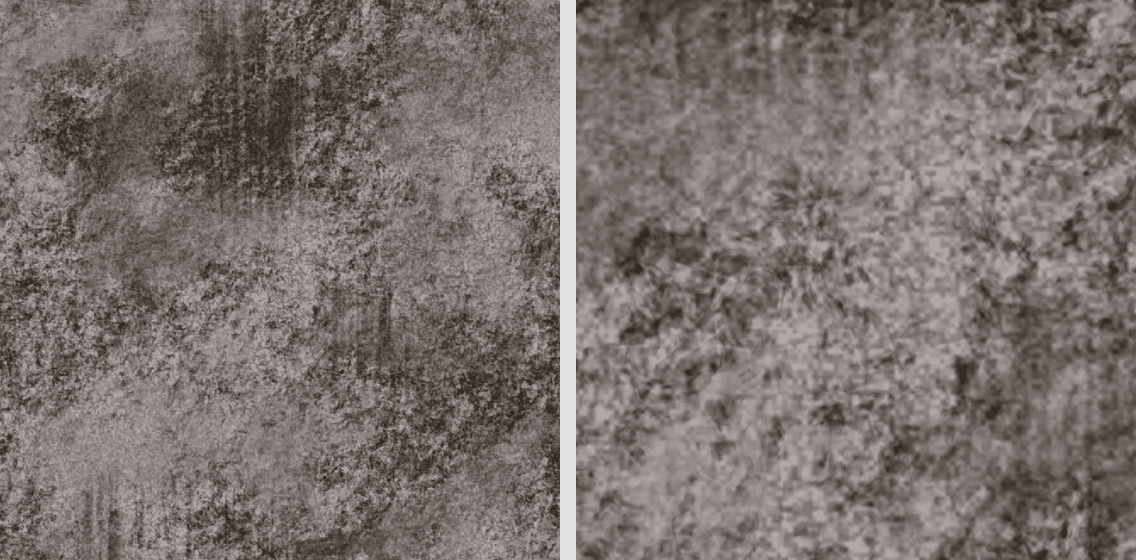
Left, the full canvas; right, a detail of the centre.
This texture is drawn by a WebGL 2 fragment shader. Its source:

```glsl
#version 300 es
precision highp float;
// Weathered plaster wall: blotches, dark stains, pale flakes, vertical streaks and fine grit.

#define BASE_TONE 0.59
#define BLOTCH_SCALE 3.6
#define BLOTCH_CONTRAST 1.55
#define CRUST_CONTRAST 1.35
#define STAIN_LEVEL 0.585
#define FLAKE_LEVEL 0.61
#define STREAK_LEVEL 0.64
#define RELIEF 1.7
#define GRIT 0.55
#define SPECKLE 0.26
#define DARK_COLOR vec3(0.24, 0.20, 0.175)
#define PALE_COLOR vec3(0.62, 0.58, 0.575)

uniform vec2 u_resolution;
out vec4 fragColor;

// Integer hash of a lattice cell, 0 to 1
float hash(vec2 cell) {
    uvec2 q = uvec2(ivec2(cell) + 8192);
    uint h = q.x * 1597334677u ^ q.y * 3812015801u;
    h = (h ^ (h >> 16)) * 2246822519u;
    h = (h ^ (h >> 13)) * 3266489917u;
    return float((h ^ (h >> 16)) >> 8) / 16777216.0;
}

float noise(vec2 p) {
    vec2 i = floor(p), f = fract(p);
    f = f * f * (3.0 - 2.0 * f);
    float low = mix(hash(i), hash(i + vec2(1, 0)), f.x);
    float high = mix(hash(i + vec2(0, 1)), hash(i + vec2(1, 1)), f.x);
    return mix(low, high, f.y);
}

// Layered noise; a higher gain gives rougher edges
float fbm(vec2 p, float gain, int octaves) {
    float sum = 0.0, weight = 1.0, total = 0.0;
    for (int k = 0; k < octaves; k++) {
        sum += weight * noise(p);
        total += weight;
        weight *= gain;
        p = mat2(1.62, 1.2, -1.2, 1.62) * p + 17.3;
    }
    return sum / total;
}

// Short straight scratches, one per cell, on several grids
float scratches(vec2 p) {
    float sum = 0.0;
    for (int k = 0; k < 4; k++) {
        float scale = 12.0 + 5.0 * float(k);
        vec2 q = p * scale + 31.7 * float(k);
        vec2 cell = floor(q);
        float angle = 6.2832 * hash(cell + 101.0);
        vec2 dir = vec2(cos(angle), sin(angle));
        vec2 center = 0.35 + 0.3 * vec2(hash(cell + 211.0), hash(cell + 307.0));
        vec2 d = fract(q) - center;
        float dist = length(d - dir * clamp(dot(d, dir), -0.3, 0.3)) / scale;
        float shown = step(0.6, hash(cell + 503.0));
        sum += shown * (1.0 - smoothstep(0.0003, 0.0016, dist));
    }
    return sum;
}

void main() {
    vec2 p = gl_FragCoord.xy / u_resolution.y;
    vec2 warp = vec2(fbm(p * 9.0 + 40.0, 0.6, 5), fbm(p * 9.0 + 80.0, 0.6, 5)) - 0.5;
    vec2 w = p + 0.045 * warp;

    // Broad blotches and ragged crust
    float crust = fbm(w * 17.0 + 5.0, 0.82, 6) - 0.5;
    float rough = smoothstep(0.34, 0.6, fbm(p * 5.0 + 120.0, 0.6, 5));
    float tone = BASE_TONE;
    tone += BLOTCH_CONTRAST * (fbm(w * BLOTCH_SCALE + 11.0, 0.56, 7) - 0.5);
    tone += CRUST_CONTRAST * crust * mix(0.6, 1.25, rough);

    // Vertical streaks inside tall smudged areas
    float smudge = noise(w * vec2(4.6, 2.6) + 150.0) + 0.5 * crust;
    float streaked = smoothstep(STREAK_LEVEL - 0.03, STREAK_LEVEL + 0.08, smudge);
    float streak = 0.5 * noise(p * vec2(95.0, 4.0) + 9.0) + 0.5 * noise(p * vec2(230.0, 9.0));
    tone += streaked * (0.8 * (streak - 0.5) - 0.2);

    // Dark stains and pale flakes with eroded borders
    float stainField = fbm(w * 5.0 + 200.0, 0.66, 7) + 0.25 * crust;
    float stain = smoothstep(STAIN_LEVEL - 0.02, STAIN_LEVEL + 0.03, stainField);
    float flakeField = fbm(w * 7.5 + 260.0, 0.64, 6) + 0.25 * crust;
    float flake = smoothstep(FLAKE_LEVEL - 0.02, FLAKE_LEVEL + 0.02, flakeField);
    tone = mix(tone, 0.86 + 0.4 * crust, 0.6 * flake);
    tone = mix(tone, 0.12 + 0.8 * crust, 0.7 * stain);

    // Lit lips, cracks and crumbs around loose pieces
    vec2 r = w * 34.0 + 70.0;
    float slope = fbm(r, 0.75, 4) - fbm(r + vec2(0.14, -0.16), 0.75, 4);
    tone += RELIEF * slope * mix(0.4, 1.2, rough);
    float crack = 1.0 - smoothstep(0.0, 0.09, abs(noise(w * 62.0 + 300.0) - 0.5));
    tone -= 0.14 * crack * rough * (1.0 - stain);
    float crumbField = fbm(w * 60.0 + 340.0, 0.7, 3);
    float crumb = smoothstep(0.57, 0.64, crumbField) - smoothstep(0.43, 0.36, crumbField);
    tone += SPECKLE * crumb * mix(0.25, 1.0, rough) * (1.0 - 0.4 * stain);
    float rim = 1.0 - smoothstep(0.0, 0.012, abs(stainField - STAIN_LEVEL + 0.035));
    tone += 0.15 * rim * rough;

    // Ease both ends so that no area turns flat
    tone = min(tone, 0.75) + 0.3 * (1.0 - exp(-max(tone - 0.75, 0.0) / 0.3));
    tone = max(tone, 0.15) - 0.18 * (1.0 - exp(-max(0.15 - tone, 0.0) / 0.18));

    // Faint scratches and fine grit, calmer on smooth areas
    tone += 0.16 * scratches(p + 0.008 * warp) * rough;
    float grit = noise(p * 330.0 + 7.0) + 0.7 * noise(p * 190.0 + 33.0) - 0.85;
    tone += GRIT * grit * mix(0.65, 1.1, rough) * (1.0 - 0.4 * max(stain, flake));

    tone = clamp(tone, -0.1, 1.2);
    fragColor = vec4(mix(DARK_COLOR, PALE_COLOR, tone), 1.0);
}
```
